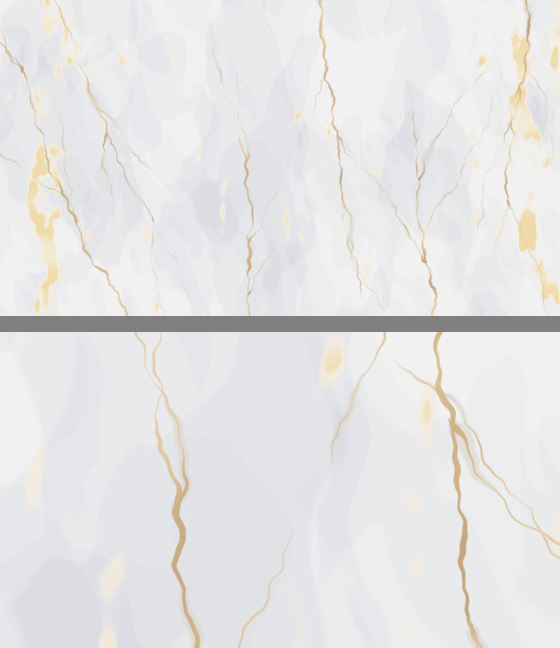
Top: the whole. Bottom: its middle third, enlarged.
A WebGL 2 fragment shader for this texture:

```glsl
#version 300 es
precision highp float;
// White marble with branching gold veins: translucent cool grey patches are
// thresholded from leaning gradient noise, then pale foil flecks and tapering
// veins (wobbling lines, each with side branches) are laid over them.
uniform vec2 u_resolution;
out vec4 fragColor;

const vec3 MARBLE = vec3(0.946, 0.946, 0.946);
const vec3 PATCH_SHADE = vec3(0.030, 0.027, 0.020);
const vec3 HALO = vec3(0.865, 0.838, 0.800);
const vec3 GOLD_DEEP = vec3(0.76, 0.62, 0.43);
const vec3 GOLD_LIGHT = vec3(0.89, 0.79, 0.61);
const vec3 FOIL_WARM = vec3(0.94, 0.86, 0.66);
const vec3 FOIL_PALE = vec3(0.955, 0.920, 0.840);
const vec3 CREAM = vec3(0.955, 0.925, 0.870);
const int PATCH_LAYERS = 4;
const int MAIN_VEINS = 6;
const int BRANCHES = 3;
const float PATCH_SOFTNESS = 0.022;
const float BRANCH_WIDTH = 0.0014;
const float GOLD_OPACITY = 0.88;
const float TAU = 6.2831853;

struct Vein { vec2 origin; vec2 dir; float len; float width; float seed; };

float hash(vec2 p) {
    vec3 q = fract(vec3(p.xyx) * 0.1031);
    q += dot(q, q.yzx + 33.33);
    return fract((q.x + q.y) * q.z);
}

float corner(vec2 cell, vec2 offset) {
    float a = TAU * hash(cell + 200.0);
    return dot(vec2(cos(a), sin(a)), offset);
}

float noise(vec2 p) {
    vec2 i = floor(p), f = p - i;
    vec2 u = f * f * f * (f * (f * 6.0 - 15.0) + 10.0);
    vec2 e = vec2(1.0, 0.0);
    return mix(mix(corner(i, f), corner(i + e.xy, f - e.xy), u.x),
               mix(corner(i + e.yx, f - e.yx), corner(i + e.xx, f - e.xx), u.x), u.y);
}

// Sideways drift of a vein at distance t along its axis
float wobble(float t, float seed) {
    float row = seed * 7.31 + 0.37;
    return 0.066 * noise(vec2(t * 2.5, row)) + 0.026 * noise(vec2(t * 8.0, row + 31.0))
         + 0.014 * noise(vec2(t * 25.0, row + 67.0)) + 0.005 * noise(vec2(t * 60.0, row + 93.0));
}

vec2 veinPoint(Vein v, float t) {
    return v.origin + v.dir * t + vec2(v.dir.y, -v.dir.x) * (wobble(t, v.seed) - wobble(0.0, v.seed));
}

// Coverage of the gold line (x) and of the pale halo around it (y)
vec2 drawVein(Vein v, vec2 p, float px) {
    vec2 d = p - v.origin;
    float t = dot(d, v.dir), s = dot(d, vec2(v.dir.y, -v.dir.x));
    if (t < -0.012 || t > v.len || abs(s) > 0.2) return vec2(0.0);
    float drift = wobble(t, v.seed);
    float slope = (wobble(t + 0.003, v.seed) - drift) / 0.003;
    float dist = abs(s - drift + wobble(0.0, v.seed)) * inversesqrt(1.0 + slope * slope);
    float taper = pow(1.0 - t / v.len, 0.6) * smoothstep(-0.012, 0.006, t);
    float swell = max(0.35, 0.9 + 1.7 * noise(vec2(t * 17.0, v.seed * 3.7 + 0.4)));
    float knot = 1.0 + 2.2 * exp(-t * t * 4500.0);
    float w = v.width * taper * swell * knot;
    float line = clamp((w - dist) / (1.5 * px) + 0.5, 0.0, 1.0) * min(1.0, 1.6 * w / px);
    float spread = 0.014 * taper * (0.2 + 2.2 * noise(vec2(t * 6.0, v.seed * 5.3 + 9.6)));
    return vec2(line, clamp((spread - dist) / (2.5 * px), 0.0, 1.0));
}

vec3 marble(vec2 p) {
    vec3 color = MARBLE;
    vec2 warp = 0.05 * vec2(noise(p * 6.0), noise(p * 6.0 + 40.0));
    float clearing = 0.26 * noise(p * 1.6 + 13.0);
    for (int i = 0; i < PATCH_LAYERS; i++) {
        float k = float(i);
        float lean = mix(-0.35, 0.65, hash(vec2(k, 5.0)));
        vec2 q = p + warp;
        q = vec2(q.x - lean * q.y, 0.42 * q.y) * (3.0 + 1.7 * k) + 23.7 * k;
        float n = noise(q) + 0.4 * noise(q * 2.3 + 8.0) + 0.14 * noise(q * 5.1);
        float edge = 0.15 + clearing;
        color -= PATCH_SHADE * (1.0 - 0.18 * k)
               * smoothstep(edge - PATCH_SOFTNESS, edge + PATCH_SOFTNESS, n);
    }
    return color;
}

void main() {
    float px = 1.0 / u_resolution.y, aspect = u_resolution.x * px;
    vec2 p = gl_FragCoord.xy * px;
    vec3 color = marble(p);

    // Veins: the mains alternate between growing up and growing down
    vec2 cover = vec2(0.0);
    for (int i = 0; i < MAIN_VEINS; i++) {
        float k = float(i), side = (k + 0.25 + 0.5 * hash(vec2(k, 11.0))) / float(MAIN_VEINS);
        float angle = mix(-0.55, 0.22, side) + 0.3 * (hash(vec2(k, 17.0)) - 0.5);
        vec2 dir = vec2(sin(angle), cos(angle)) * (mod(k, 2.0) < 0.5 ? 1.0 : -1.0);
        Vein trunk = Vein(vec2(side * aspect, 0.5) - dir * 0.62, dir,
                          mix(0.75, 1.3, hash(vec2(k, 23.0))), mix(0.0016, 0.0046, hash(vec2(k, 29.0))), k + 1.0);
        cover = max(cover, drawVein(trunk, p, px));
        for (int j = 0; j < BRANCHES; j++) {
            vec2 id = vec2(k, float(j) + 41.0);
            float turn = mix(0.12, 0.65, hash(id)) * (hash(id + 50.0) < 0.5 ? -1.0 : 1.0);
            vec2 start = veinPoint(trunk, trunk.len * (0.15 + 0.22 * (float(j) + hash(id + 70.0))));
            vec2 heading = mat2(cos(turn), sin(turn), -sin(turn), cos(turn)) * dir;
            cover = max(cover, drawVein(Vein(start, heading, mix(0.25, 0.65, hash(id + 90.0)),
                        BRANCH_WIDTH, 10.0 + k * 4.0 + float(j)), p, px));
        }
    }
    color = mix(color, HALO, 0.65 * cover.y);

    // Foil flecks over a cream wash, gathered in upright bands near both sides
    float grain = noise(p * vec2(15.0, 5.5) + 3.0) + 0.5 * noise(p * vec2(36.0, 18.0));
    vec2 gap = (p.x - aspect * vec2(0.09, 0.95) + 0.06 * noise(vec2(p.y * 3.0, 4.6))) / 0.06;
    float band = exp(-gap.x * gap.x) + exp(-gap.y * gap.y);
    float glint = grain + 0.55 * band;
    float shine = smoothstep(-0.25, 0.3, noise(p * vec2(5.0, 9.0) + 60.0));
    color = mix(color, CREAM, 0.8 * smoothstep(0.38, 0.56, glint));
    color = mix(color, mix(FOIL_WARM, FOIL_PALE, shine), smoothstep(0.58, 0.68, glint));

    float tone = smoothstep(-0.35, 0.35, noise(p * 7.0 + 80.0));
    color = mix(color, mix(GOLD_DEEP, GOLD_LIGHT, tone), GOLD_OPACITY * cover.x);
    fragColor = vec4(color, 1.0);
}
```
